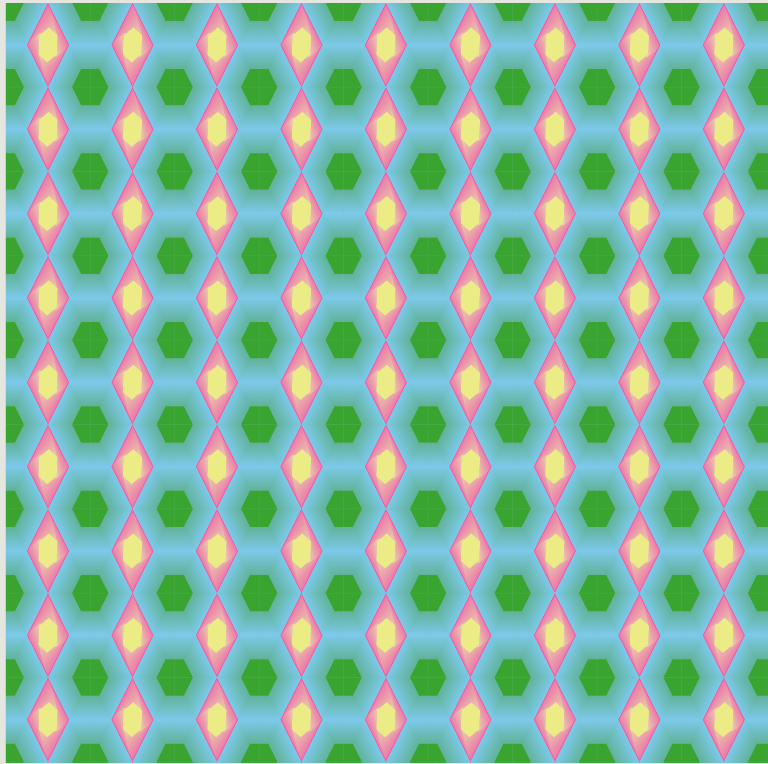
Give the GLSL for this pattern, as a Shadertoy shader.

```glsl
#define ORIGIN vec2(0.0075, 0.0028)
#define PERIOD vec2(0.1100, 0.1104)
#define MARGIN_LOW vec2(0.0075, 0.0013)
#define MARGIN_HIGH vec2(1.0, 0.9961)
#define CORE_SIZE 0.43
#define TWIST_STEPS 24
#define RIM_WIDTH 0.055
#define SEAM_WIDTH 0.007

const vec3 PAPER = vec3(0.90, 0.90, 0.88);
const vec3 GREEN = vec3(0.225, 0.645, 0.19);
const vec3 TEAL = vec3(0.38, 0.70, 0.60);
const vec3 SKY = vec3(0.485, 0.79, 0.915);
const vec3 HOT_PINK = vec3(0.96, 0.36, 0.65);
const vec3 PINK = vec3(0.92, 0.48, 0.66);
const vec3 SALMON = vec3(0.92, 0.80, 0.68);
const vec3 YELLOW = vec3(0.925, 0.925, 0.53);

// Coverage of the region where a field is negative
float cover(float field, float blur) {
    return 1.0 - smoothstep(-0.5 * blur, 0.5 * blur, field);
}

// Equals 1 on the rim of the hexagonal cell
float hexField(vec2 p) {
    p = abs(p);
    return max(2.0 * p.y, 2.0 * p.x + p.y);
}

// Equals 1 on a parallelogram with corners +-a and +-b
float rhombField(vec2 p, vec2 a, vec2 b) {
    float area = a.x * b.y - a.y * b.x;
    float u = (p.x * b.y - p.y * b.x) / area;
    float v = (a.x * p.y - a.y * p.x) / area;
    return abs(u) + abs(v);
}

// Equals 1 on the slightly sheared centre of a diamond
float heartField(vec2 p) {
    p.x -= 0.05 * p.y;
    p = abs(p);
    return max(p.x / 0.107, (p.y + 0.9 * p.x) / 0.208);
}

vec3 hexColor(vec2 p, float px) {
    float h = hexField(p);
    float fade = clamp((h - CORE_SIZE) / (1.0 - CORE_SIZE), 0.0, 1.0);
    vec3 color = mix(TEAL, SKY, fade);
    color = mix(color, GREEN, cover(h - CORE_SIZE, 2.2 * px));
    // Faint seams through the centre
    float seam = cover(min(abs(p.x), abs(p.y)) - 0.5 * SEAM_WIDTH, px);
    return mix(color, vec3(0.50, 0.74, 0.62), 0.22 * seam);
}

vec3 diamondColor(vec2 p, float px) {
    vec3 color = PINK;
    // Nested layers shrink and turn toward the centre
    for (int i = 0; i < TWIST_STEPS; i++) {
        float t = float(i) / float(TWIST_STEPS - 1);
        vec2 top = mix(vec2(0.0, 0.5), vec2(0.11, 0.11), t);
        vec2 side = mix(vec2(0.25, 0.0), vec2(0.10, -0.14), t);
        float layer = cover(rhombField(p, top, side) - 1.0, 6.0 * px);
        color = mix(color, mix(PINK, SALMON, t), layer);
    }
    float d = 4.0 * abs(p.x) + 2.0 * abs(p.y);
    color = mix(HOT_PINK, color, cover(d - 1.0 + RIM_WIDTH, 4.5 * px));
    return mix(color, YELLOW, cover(heartField(p) - 1.0, 8.0 * px));
}

void mainImage(out vec4 fragColor, in vec2 fragCoord) {
    vec2 uv = fragCoord / iResolution.xy;
    vec2 cell = (uv - ORIGIN) / PERIOD;
    float px = 1.0 / (PERIOD.x * iResolution.x);

    // Diamonds sit at cell centres, hexagons at cell corners
    vec2 diamondPos = fract(cell) - 0.5;
    vec2 hexPos = fract(cell + 0.5) - 0.5;

    vec3 color = hexColor(hexPos, px);
    float crease = cover(abs(diamondPos.y) - SEAM_WIDTH, 2.0 * px);
    color = mix(color, vec3(0.50, 0.79, 0.95), 0.6 * crease);
    float d = 4.0 * abs(diamondPos.x) + 2.0 * abs(diamondPos.y);
    color = mix(color, diamondColor(diamondPos, px), cover(d - 1.0, 4.5 * px));

    // Pale margin
    vec2 inset = min(uv - MARGIN_LOW, MARGIN_HIGH - uv) * iResolution.xy;
    float panel = clamp(min(inset.x, inset.y) + 0.5, 0.0, 1.0);
    fragColor = vec4(mix(PAPER, color, panel), 1.0);
}
```
